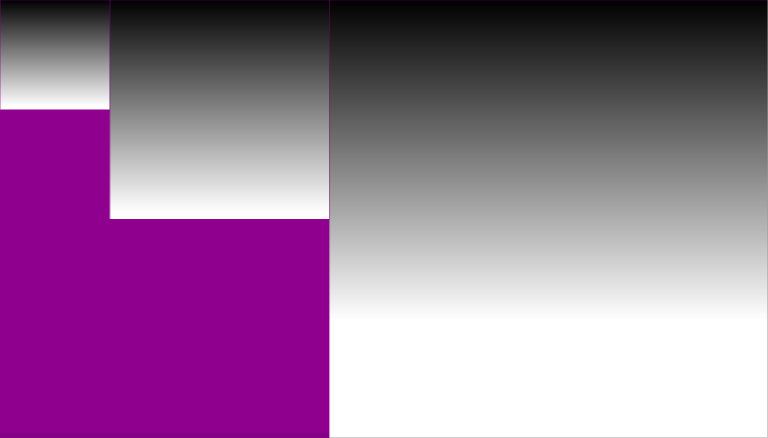
Give the GLSL for this background, as a Shadertoy shader.

```glsl
// Three square panels, each twice as wide as the last, hang from the top edge
// over a flat purple ground. Each holds a vertical ramp from black to white.
// The canvas is measured as 7 by 4 units, with y running down from the top.

// Smooth coverage of a box spanning lo to hi
float boxMask(vec2 p, vec2 lo, vec2 hi, vec2 pixel) {
    vec2 cover = clamp((p - lo) / pixel + 0.5, 0.0, 1.0)
               * clamp((hi - p) / pixel + 0.5, 0.0, 1.0);
    return cover.x * cover.y;
}

void mainImage(out vec4 fragColor, in vec2 fragCoord) {
    vec2 pixel = vec2(7.0, 4.0) / iResolution.xy;
    vec2 p = fragCoord * pixel;
    p.y = 4.0 - p.y;

    // Ground, slightly darker along the bottom
    vec3 purple = vec3(0.56, 0.0, 0.56);
    vec3 color = purple * (1.0 - 0.06 * smoothstep(3.94, 3.97, p.y));

    // Panels of size 1, 2 and 4; the largest turns white before its base
    for (int i = 0; i < 3; i++) {
        float size = exp2(float(i));
        vec2 corner = vec2(size - 1.0, 0.0);
        float rampEnd = i == 2 ? 0.733 : 0.97;
        float gray = clamp(p.y / (size * rampEnd), 0.0, 1.0);
        float inside = boxMask(p, corner, corner + size, pixel);
        color = mix(color, vec3(gray), inside);

        // Hairline on the left side
        float line = boxMask(p, corner, corner + vec2(0.009, size), pixel);
        color = mix(color, purple, 0.35 * line);
    }

    // Hairlines along the top, the right side and the base of the last panel
    float top = boxMask(p, vec2(-1.0), vec2(8.0, 0.009), pixel);
    color = mix(color, purple, 0.2 * top);
    float rim = max(boxMask(p, vec2(6.991, 0.0), vec2(8.0, 5.0), pixel),
                    boxMask(p, vec2(3.0, 3.991), vec2(8.0, 5.0), pixel));
    color = mix(color, vec3(0.6), 0.5 * rim);

    fragColor = vec4(color, 1.0);
}
```
